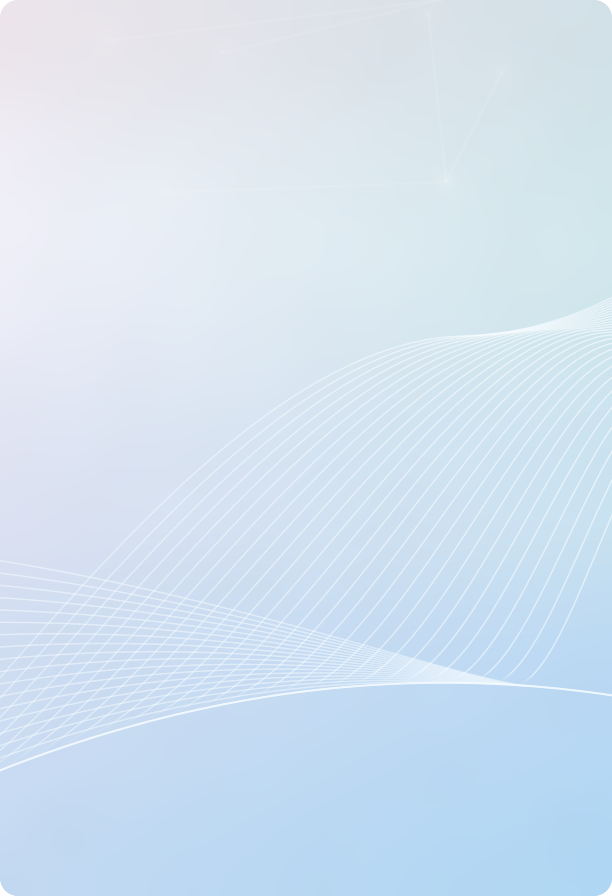
A WebGL 2 fragment shader for this background:

```glsl
#version 300 es
precision highp float;

uniform vec2 u_resolution;
out vec4 fragColor;

const float RISING_COUNT = 27.0;
const float FALLING_COUNT = 18.0;

float hash(vec2 p) {
  vec3 q = fract(vec3(p.xyx) * 0.1031);
  q += dot(q, q.yzx + 33.33);
  return fract((q.x + q.y) * q.z);
}

float valueNoise(vec2 p) {
  vec2 cell = floor(p);
  vec2 f = fract(p);
  f = f * f * (3.0 - 2.0 * f);
  float low = mix(hash(cell), hash(cell + vec2(1, 0)), f.x);
  float high = mix(hash(cell + vec2(0, 1)), hash(cell + vec2(1, 1)), f.x);
  return mix(low, high, f.y);
}

// Vertical ramp through five colours, top to bottom
vec3 ramp(float depth, vec3 a, vec3 b, vec3 c, vec3 d, vec3 e) {
  vec3 col = mix(a, b, smoothstep(0.0, 0.27, depth));
  col = mix(col, c, smoothstep(0.24, 0.60, depth));
  col = mix(col, d, smoothstep(0.56, 0.76, depth));
  return mix(col, e, smoothstep(0.72, 1.0, depth));
}

vec3 background(vec2 uv) {
  float depth = 1.0 - uv.y;
  vec3 left = ramp(depth, vec3(0.925, 0.895, 0.92), vec3(0.94, 0.94, 0.973),
    vec3(0.86, 0.88, 0.945), vec3(0.81, 0.865, 0.945), vec3(0.765, 0.85, 0.945));
  vec3 right = ramp(depth, vec3(0.82, 0.88, 0.905), vec3(0.82, 0.906, 0.925),
    vec3(0.785, 0.883, 0.94), vec3(0.73, 0.847, 0.953), vec3(0.682, 0.839, 0.953));
  return mix(left, right, uv.x);
}

// Lower arc shared by both line families
float arcHeight(float x) {
  float d = x - 0.725;
  return 0.238 - 0.186 * d * d;
}

// How far a rising line has climbed from the arc to the crest
float climb(float x, float u) {
  float centre = mix(0.22, 0.99, u * (1.2 - 0.2 * u));
  float halfWidth = mix(0.544, 0.153, u);
  return smoothstep(centre - halfWidth, centre + halfWidth, x);
}

float risingHeight(float x, float u) {
  float beyond = max(x - 0.745, 0.0);
  float crest = 0.625 + 0.66 * beyond * beyond * (1.0 - 1.8 * u);
  return mix(arcHeight(x), crest, climb(x, u));
}

float fallingHeight(float x, float u) {
  return arcHeight(x) + 0.234 * u * pow(max(1.0 - x / 0.86, 0.0), 1.4);
}

// Coverage of a curve, from its height here and a small step to the right
float stroke(float y, float here, float next, float stepX, float width, float pixel) {
  float slope = (next - here) / stepX;
  float dist = abs(y - here) / sqrt(1.0 + slope * slope);
  return 1.0 - smoothstep(width - 0.5 * pixel, width + 0.7 * pixel, dist);
}

float segmentDistance(vec2 p, vec2 a, vec2 b) {
  vec2 ab = b - a;
  return length(p - a - ab * clamp(dot(p - a, ab) / dot(ab, ab), 0.0, 1.0));
}

// Two families of fine lines woven into a ribbon
float ribbon(vec2 uv, float aspect, float pixel) {
  const float dx = 0.002;
  float stepX = dx * aspect;
  float width = 0.0007;
  float x = uv.x;
  float gaps = 1.0;
  for (float i = 0.0; i < RISING_COUNT; i++) {
    float u = i / (RISING_COUNT - 1.0);
    float line = stroke(uv.y, risingHeight(x, u), risingHeight(x + dx, u), stepX, width, pixel);
    gaps *= 1.0 - line * mix(0.45, 0.6, x) * smoothstep(0.0, 0.04, climb(x, u));
  }
  for (float i = 1.0; i < FALLING_COUNT; i++) {
    float u = i / (FALLING_COUNT - 1.0);
    float line = stroke(uv.y, fallingHeight(x, u), fallingHeight(x + dx, u), stepX, width, pixel);
    gaps *= 1.0 - 0.5 * line * (1.0 - smoothstep(0.7, 0.88, x));
  }
  float arc = stroke(uv.y, arcHeight(x), arcHeight(x + dx), stepX, width * 1.5, pixel);
  return 1.0 - gaps * (1.0 - 0.85 * arc);
}

// Faint threads and soft nodes in the upper area
float network(vec2 uv, vec2 scale, float pixel) {
  vec2 hub = vec2(0.729, 0.797);
  vec2 ends[5] = vec2[5](vec2(0.70, 0.985), vec2(0.82, 0.92), vec2(0.27, 0.785),
    vec2(0.363, 0.941), vec2(0.18, 0.955));
  float glow = 0.2 * exp(-90.0 * length((uv - hub) * scale));
  for (int i = 0; i < 5; i++) {
    vec2 origin = i < 3 ? hub : vec2(0.72, 1.0);
    float d = segmentDistance(uv * scale, origin * scale, ends[i] * scale);
    glow += 0.10 * (1.0 - smoothstep(0.0, 0.001 + pixel, d));
    glow += 0.12 * exp(-70.0 * length((uv - ends[i]) * scale));
  }
  return glow;
}

void main() {
  vec2 uv = gl_FragCoord.xy / u_resolution;
  float aspect = u_resolution.x / u_resolution.y;
  float pixel = 1.0 / u_resolution.y;
  vec2 scale = vec2(aspect, 1.0);
  vec3 col = background(uv);
  col += 0.008 * (valueNoise(uv * scale * 14.0) - 0.5);
  col = mix(col, vec3(1.0), network(uv, scale, pixel));
  col = mix(col, vec3(0.97, 0.99, 1.0), ribbon(uv, aspect, pixel));

  // Rounded white corners
  vec2 corner = abs(uv - 0.5) * scale - 0.5 * scale + 0.02;
  float outside = length(max(corner, 0.0)) - 0.02;
  col = mix(col, vec3(1.0), smoothstep(-0.5 * pixel, 0.5 * pixel, outside));
  fragColor = vec4(col, 1.0);
}
```
